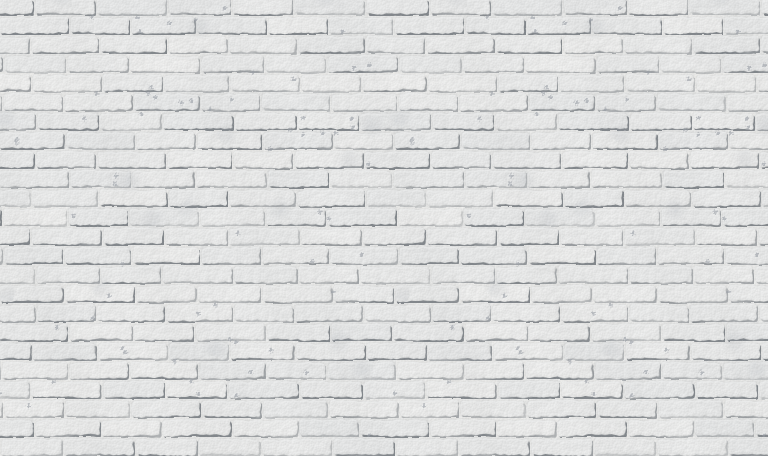
A WebGL 2 fragment shader for this texture:

```glsl
#version 300 es
precision highp float;
// White painted brick wall in running bond, with soft joint shadows and rough paint.
uniform vec2 u_resolution;
out vec4 outColor;

const float TAU = 6.2831853;
const float ROWS = 23.79;          // courses over the canvas height
const float BRICK_ASPECT = 3.437;  // brick length in course heights
const float TILE_BRICKS = 6.0;     // wear repeats after this many bricks
const vec2 BRICK_HALF = vec2(1.65, 0.415);

const vec3 PAINT = vec3(0.895, 0.898, 0.897);
const vec3 MORTAR = vec3(0.900, 0.902, 0.898);
const vec3 HIGHLIGHT = vec3(0.945, 0.950, 0.950);
const vec3 SHADOW = vec3(0.47, 0.49, 0.51);
const vec3 STAIN = vec3(0.60, 0.62, 0.65);

float hash(vec2 p) {
  vec3 q = fract(vec3(p.xyx) * 0.1031);
  q += dot(q, q.yzx + 33.33);
  return fract((q.x + q.y) * q.z);
}

// Sines with whole frequencies, so they close after one turn.
float layeredSines(float turn, float phase) {
  float sum = 0.0, frequency = 3.0, weight = 0.5;
  for (int i = 0; i < 4; i++) {
    sum += weight * sin(TAU * frequency * turn + phase * (1.0 + float(i)));
    frequency = frequency * 2.0 + 1.0;
    weight *= 0.6;
  }
  return sum;
}

// Cellular noise wrapped in x: distance to the nearest seed, and its id.
vec2 cellular(vec2 p, float period) {
  vec2 base = floor(p), nearest = vec2(2.0, 0.0);
  for (int y = -1; y <= 1; y++) {
    for (int x = -1; x <= 1; x++) {
      vec2 cell = base + vec2(x, y);
      vec2 key = vec2(mod(cell.x, period), cell.y);
      vec2 seed = cell + vec2(hash(key), hash(key + 57.3));
      float d = length(p - seed);
      if (d < nearest.x) nearest = vec2(d, hash(key + 113.7));
    }
  }
  return nearest;
}

// Slope of cellular bumps, lit from the upper left.
float emboss(vec2 p, float period) {
  return cellular(p + vec2(-0.25, 0.35), period).x - cellular(p, period).x;
}

float roundedBox(vec2 p, vec2 halfSize, float radius) {
  vec2 q = abs(p) - halfSize + radius;
  return length(max(q, 0.0)) + min(max(q.x, q.y), 0.0) - radius;
}

float brickMask(vec2 p, float roughness, float softness) {
  float d = roundedBox(p, BRICK_HALF, 0.14) + roughness;
  return 1.0 - smoothstep(-softness, softness, d);
}

void main() {
  vec2 uv = gl_FragCoord.xy / u_resolution.y;
  vec2 wall = vec2(uv.x * ROWS / BRICK_ASPECT, uv.y * ROWS + 0.02);
  float turn = wall.x / TILE_BRICKS;
  float softness = max(0.045, 0.6 * ROWS / u_resolution.y);

  // Uneven courses and shifted vertical joints
  vec2 laid = wall;
  laid.y += 0.045 * layeredSines(turn, wall.y * 0.9);
  float course = floor(laid.y);
  laid.x += 0.5 * mod(course, 2.0) + 0.05 * sin(TAU * 2.0 * turn + course * 2.4);
  vec2 cell = floor(laid);
  vec2 key = vec2(mod(cell.x, TILE_BRICKS), cell.y);
  vec2 local = (fract(laid) - 0.5) * vec2(BRICK_ASPECT, 1.0);
  local.y += (hash(key + 5.1) - 0.5) * 0.03 * local.x;

  // Brick shape and paint relief
  vec2 lump = cellular(wall * vec2(9.0, 2.6), 9.0 * TILE_BRICKS);
  float fine = emboss(wall * vec2(26.0, 7.6), 26.0 * TILE_BRICKS);
  float broad = emboss(wall * vec2(9.0, 2.6), 9.0 * TILE_BRICKS);
  float roughness = 0.10 * (lump.x - 0.45);
  float face = brickMask(local, roughness, softness);
  vec3 color = mix(MORTAR, PAINT, face);
  float tone = hash(key + 21.0) - 0.5;
  color += tone * vec3(0.028, 0.024, 0.020);
  color += 0.010 * layeredSines(turn, wall.y * 0.35);
  color += 0.050 * fine + 0.030 * broad;

  // Lit upper lip, faint outline and shadow below and to the right
  float lip = face * (1.0 - brickMask(local + vec2(-0.06, 0.09), roughness, softness));
  color = mix(color, HIGHLIGHT, 0.6 * lip);
  float edge = abs(roundedBox(local, BRICK_HALF, 0.14) + roughness);
  color -= 0.045 * exp(-edge / 0.05);
  float shade = (1.0 - face) * brickMask(local + vec2(-0.09, 0.12), roughness, softness);
  float uneven = 0.5 + 0.5 * layeredSines(turn, course * 1.7 + 0.6);
  float strength = mix(0.3, 1.0, hash(key + 9.0)) * mix(0.55, 1.15, uneven);
  color = mix(color, SHADOW, clamp(1.25 * shade * strength, 0.0, 0.9));

  // Sparse chips and grey smudges
  vec2 chip = cellular(wall * vec2(7.0, 2.0), 7.0 * TILE_BRICKS);
  float chipped = step(0.97, chip.y) * (1.0 - smoothstep(0.08, 0.30, chip.x + 0.3 * fine));
  color = mix(color, STAIN, 0.6 * chipped);
  vec2 smudge = cellular(wall * vec2(2.0, 0.6), 2.0 * TILE_BRICKS);
  float smudged = step(0.9, smudge.y) * (1.0 - smoothstep(0.05, 0.45, smudge.x));
  color = mix(color, STAIN, smudged * (0.10 + 0.25 * max(broad, 0.0)));

  outColor = vec4(clamp(color, 0.0, 1.0), 1.0);
}
```
